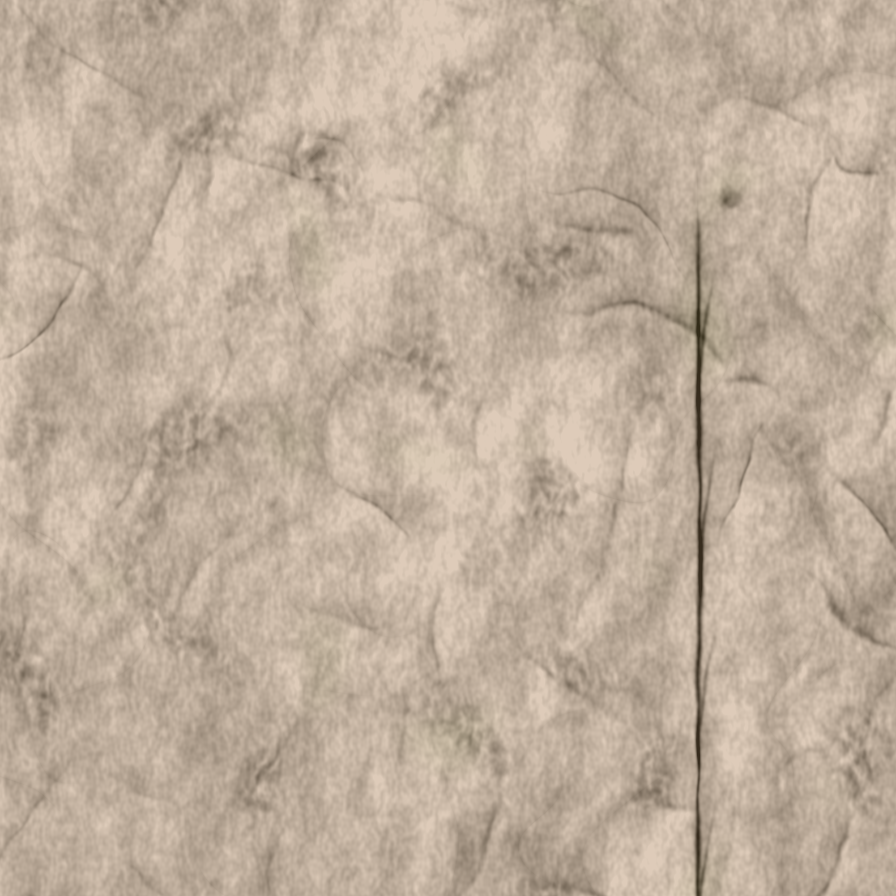
Reproduce this texture procedurally as a WebGL 2 fragment shader.

```glsl
#version 300 es
precision highp float;
// Weathered, hand-smoothed clay wall: a lit noise relief with soft folds,
// scattered tapered creases, speckled stains and one long vertical crack.
// All parts add to or take from a single tone, which is then coloured.

uniform vec2 u_resolution;
out vec4 fragColor;

const vec3 SHADOW_COLOR = vec3(0.40, 0.35, 0.29);
const vec3 LIGHT_COLOR = vec3(0.82, 0.75, 0.68);
const int CREASE_COUNT = 46;

// Two random values in 0..1 for an integer cell
vec2 hash2(vec2 cell) {
  const uint MUL = 1664525u;
  uvec2 v = uvec2(ivec2(cell)) * MUL + 1013904223u;
  v.x += v.y * MUL;
  v.y += v.x * MUL;
  v ^= v >> 16u;
  v.x += v.y * MUL;
  v.y += v.x * MUL;
  v ^= v >> 16u;
  return vec2(v & 0xffffu) / 65536.0;
}

float cornerSlope(vec2 cell, vec2 offset) {
  float angle = 6.2832 * hash2(cell).x;
  return dot(vec2(cos(angle), sin(angle)), offset);
}

float gradientNoise(vec2 p) {
  vec2 i = floor(p), f = p - i;
  vec2 u = f * f * f * (f * (f * 6.0 - 15.0) + 10.0);
  vec2 e = vec2(1.0, 0.0);
  float low = mix(cornerSlope(i, f), cornerSlope(i + e, f - e), u.x);
  float high = mix(cornerSlope(i + e.yx, f - e.yx), cornerSlope(i + 1.0, f - 1.0), u.x);
  return mix(low, high, u.y);
}

float fbm(vec2 p, int octaves) {
  float sum = 0.0, amplitude = 1.0;
  for (int i = 0; i < octaves; i++) {
    sum += amplitude * gradientNoise(p);
    p = mat2(1.6, 1.2, -1.2, 1.6) * p + 17.3;
    amplitude *= 0.5;
  }
  return sum;
}

vec2 warp(vec2 p, float frequency, float amount) {
  vec2 q = p * frequency;
  return p + amount * vec2(gradientNoise(q + 31.0), gradientNoise(q + 67.0));
}

// Brightness of the bumpy surface, lit from the upper left
float relief(vec2 p) {
  vec2 toLight = 0.007 * vec2(-0.8, 0.6);
  vec2 stretch = vec2(9.0, 6.5);
  return fbm((p - toLight) * stretch, 4) - fbm((p + toLight) * stretch, 4);
}

// Soft valley along the zero line of a noise field
float fold(vec2 p, float frequency, float width) {
  float n = gradientNoise(p * frequency);
  float presence = smoothstep(-0.05, 0.3, gradientNoise(p * frequency * 0.8 + 9.0));
  return presence * exp(-abs(n) / (width * (n > 0.0 ? 1.5 : 0.5)));
}

// Bent, tapered groove: dark core, shaded on one side, lit on the other
float crease(vec2 p, vec2 centre, float angle, float halfLength, float bend, float width) {
  vec2 axis = vec2(cos(angle), sin(angle)), r = p - centre;
  float s = dot(r, axis) / halfLength;
  float d = dot(r, vec2(-axis.y, axis.x)) - bend * halfLength * (s * s - 0.3);
  float taper = 1.0 - smoothstep(0.2, 1.0, abs(s));
  float core = exp(-d * d / (width * width));
  float side = smoothstep(-2.0 * width, 2.0 * width, d);
  return taper * (0.6 * core + exp(-abs(d) / (5.0 * width)) * mix(-0.16, 0.42, side));
}

float scatteredCreases(vec2 p) {
  float sum = 0.0;
  for (int i = 0; i < CREASE_COUNT; i++) {
    float k = float(i);
    vec2 a = hash2(vec2(k, 211.0)), b = hash2(vec2(k, 307.0)), c = hash2(vec2(k, 401.0));
    vec2 centre = fract(k * vec2(0.7549, 0.5698) + 0.12 * a);
    float angle = mix(-0.5, 1.2, step(0.45, c.x)) + 0.7 * (b.x - 0.5);
    float strength = mix(0.25, 0.8, c.y * c.y);
    sum += strength * crease(p, centre, angle, mix(0.04, 0.13, a.y), b.y - 0.5, mix(0.002, 0.0045, a.x));
  }
  return sum;
}

// Upright crack from the lower edge, with splinters peeling off to the right
float crack(vec2 p, float x, float top) {
  float d = p.x - x - 0.005 * gradientNoise(vec2(p.y * 5.0, 3.5));
  float extent = 1.0 - smoothstep(top - 0.1, top, p.y);
  float vary = gradientNoise(vec2(p.y * 11.0, 8.5));
  float width = 0.0024 + 0.0024 * vary;
  float core = (0.85 + 0.6 * vary) * exp(-d * d / (width * width));
  float shade = exp(-abs(d) / 0.011) * mix(0.1, 0.2, smoothstep(-0.004, 0.004, d));
  float s = fract(p.y / 0.2 + 0.35);
  float peel = (d - 0.026 * s * s) / 0.0026;
  float splinter = exp(-peel * peel) * smoothstep(0.0, 0.15, s) * (1.0 - smoothstep(0.45, 0.95, s));
  float seam = 0.15 * exp(-abs(d) / 0.003) * (1.0 - smoothstep(top, top + 0.13, p.y));
  return extent * (core + shade + 0.6 * splinter) + seam;
}

void main() {
  vec2 p = gl_FragCoord.xy / u_resolution.y;
  vec2 bent = warp(p, 6.0, 0.05);
  vec2 rough = warp(p, 28.0, 0.007);

  // Surface: broad patches, bumps, mottling and upright fine grain
  float mottle = fbm(rough * vec2(24.0, 15.0), 4);
  float grain = gradientNoise(rough * vec2(140.0, 70.0)) + 0.7 * gradientNoise(p * vec2(210.0, 150.0));
  float tone = 0.91 + 0.28 * fbm(bent * 3.3, 3) + 0.5 * relief(bent);
  tone += 0.2 * mottle + 0.2 * grain - 0.09 * (1.0 - smoothstep(0.0, 0.2, p.y));

  // Stains: speckles gathered in patches, and one knot beside the crack
  float patches = smoothstep(0.08, 0.5, gradientNoise(bent * 9.0 + 43.0));
  float speckle = fbm(rough * vec2(75.0, 55.0), 2);
  tone -= patches * (0.22 + 0.5 * speckle + 0.25 * mottle);
  float knot = length(rough - vec2(0.815, 0.78));
  tone -= (0.5 + 0.5 * speckle) * (1.0 - smoothstep(0.005, 0.017, knot));

  // Grooves
  tone -= 0.22 * fold(bent, 4.5, 0.05) + 0.18 * fold(bent + 5.0, 8.0, 0.06);
  tone -= scatteredCreases(warp(rough, 12.0, 0.014)) * (0.9 + 0.7 * speckle);
  tone -= crack(warp(p, 20.0, 0.003), 0.78, 0.78);

  vec3 color = mix(SHADOW_COLOR, LIGHT_COLOR, clamp(tone, -0.45, 1.12));
  float moss = smoothstep(0.25, 0.6, gradientNoise(bent * 7.0 + 83.0));
  fragColor = vec4(color - moss * vec3(0.015, 0.0, 0.02), 1.0);
}
```
